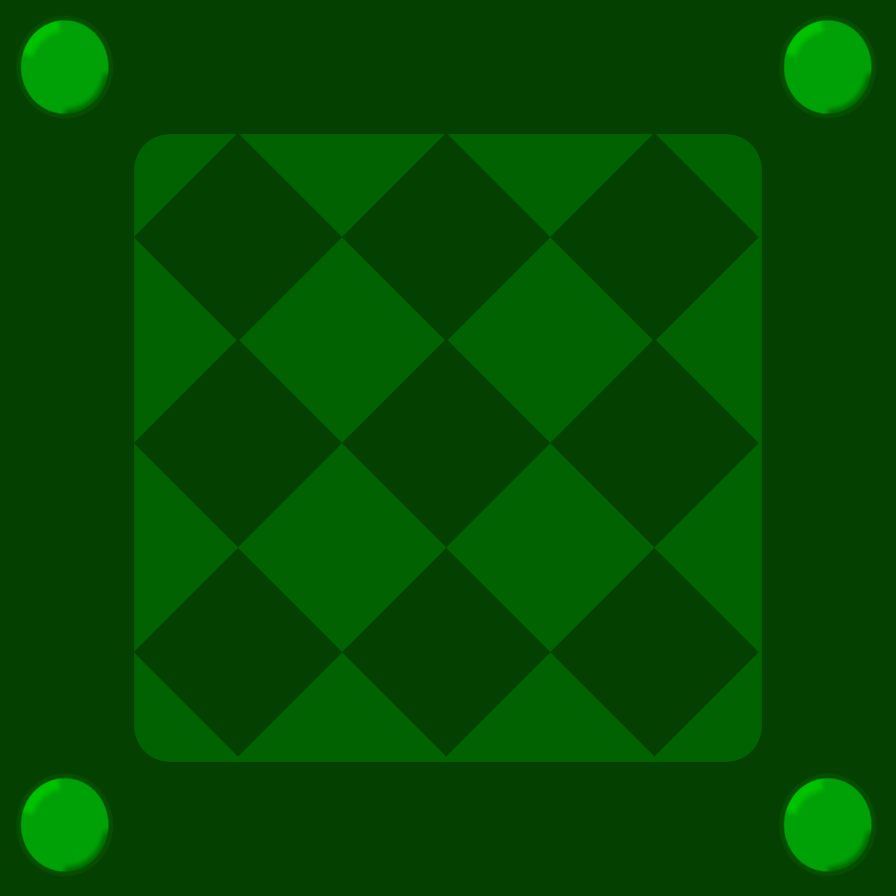
Reproduce this pattern procedurally as a WebGL 1 fragment shader.

```glsl
precision highp float;
// A green board: a rounded panel holding a 3 by 3 grid of dark diamonds, with
// a glossy oval stud near each corner. Shapes are distance functions, and the
// studs share one drawing by folding the canvas into its four quadrants.
uniform vec2 u_resolution;

#define PANEL_HALF 0.3503
#define PANEL_ROUND 0.040
#define DIAMOND_HALF 0.1164
#define DIAMOND_ORIGIN vec2(0.2656, 0.2721)
#define DIAMOND_PITCH vec2(0.2324, 0.2316)
#define MIDDLE_ROW_LIFT 0.0018
#define STUD_CENTER vec2(0.4980, 0.5023)
#define STUD_OFFSET vec2(0.4258, 0.4229)
#define STUD_RADII vec2(0.0488, 0.0521)
#define RING_WIDTH 0.0052

const vec3 FIELD = vec3(0.016, 0.25, 0.0);
const vec3 PANEL = vec3(0.0, 0.384, 0.0);
const vec3 RING = vec3(0.02, 0.305, 0.0);
const vec3 STUD = vec3(0.0, 0.63, 0.025);
const vec3 GLOSS = vec3(0.0, 0.76, 0.0);
const vec3 SHADE = vec3(0.0, 0.42, 0.0);

// Antialiased coverage of a signed distance
float fill(float dist, float pixel) {
  return clamp(0.5 - dist / pixel, 0.0, 1.0);
}

float roundedBox(vec2 p, float halfSize, float radius) {
  vec2 d = abs(p) - halfSize + radius;
  return length(max(d, 0.0)) + min(max(d.x, d.y), 0.0) - radius;
}

float diamond(vec2 p, float halfSize) {
  return (abs(p.x) + abs(p.y) - halfSize) * 0.7071;
}

float ellipse(vec2 p, vec2 radii) {
  return (length(p / radii) - 1.0) * min(radii.x, radii.y);
}

// Union of the diamonds; the middle row sits slightly high
float diamondGrid(vec2 p) {
  float dist = 1.0;
  for (int row = 0; row < 3; row++) {
    for (int col = 0; col < 3; col++) {
      vec2 center = DIAMOND_ORIGIN + DIAMOND_PITCH * vec2(float(col), float(row));
      if (row == 1) center.y += MIDDLE_ROW_LIFT;
      dist = min(dist, diamond(p - center, DIAMOND_HALF));
    }
  }
  return dist;
}

// Stud face, lit from the upper left with a shaded lower right rim
vec3 studFace(vec2 p) {
  vec2 e = p / STUD_RADII;
  float r = length(e);
  float facing = dot(e, vec2(-0.65, 0.76)) / max(r, 0.001);
  float gloss = smoothstep(0.66, 0.86, r) * smoothstep(0.78, 0.90, facing);
  float shade = smoothstep(0.80, 1.0, r) * smoothstep(0.68, 0.84, -facing);
  return mix(mix(STUD, GLOSS, gloss), SHADE, shade);
}

void main() {
  vec2 p = gl_FragCoord.xy / u_resolution;
  float pixel = 1.0 / min(u_resolution.x, u_resolution.y);

  // Panel and diamonds
  vec3 color = mix(FIELD, PANEL, fill(roundedBox(p - 0.5, PANEL_HALF, PANEL_ROUND), pixel));
  color = mix(color, FIELD, fill(diamondGrid(p), pixel));

  // Corner studs, each with a dim ring
  vec2 q = p - STUD_CENTER;
  vec2 quadrant = step(0.0, q) * 2.0 - 1.0;
  vec2 local = q - quadrant * STUD_OFFSET;
  color = mix(color, RING, fill(ellipse(local, STUD_RADII + RING_WIDTH), pixel * 1.5));
  color = mix(color, studFace(local), fill(ellipse(local, STUD_RADII), pixel * 1.5));

  gl_FragColor = vec4(color, 1.0);
}
```
